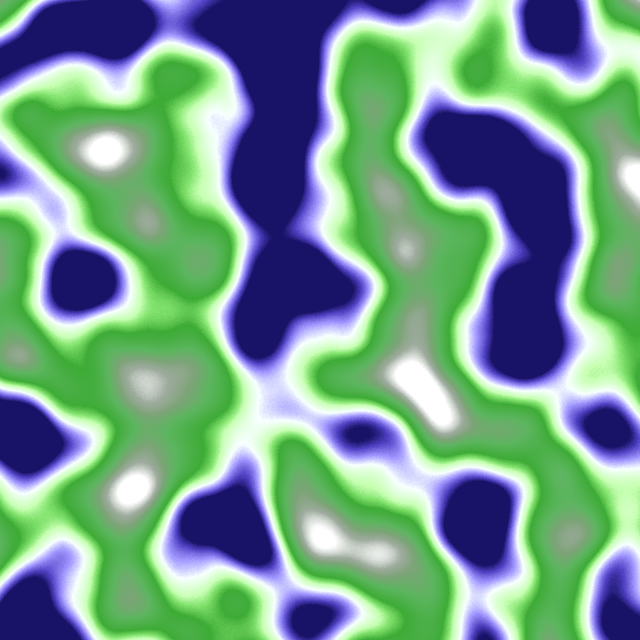
A WebGL 2 fragment shader for this texture:

```glsl
#version 300 es
precision highp float;
// Blotchy terrain-like colour field: two octaves of gradient noise form a
// height, faint grain roughens it, and a ramp runs from navy through violet,
// white and green up to grey and white peaks.

uniform vec2 u_resolution;
out vec4 fragColor;

// Two pseudo-random values in 0..1 per lattice point
vec2 hash22(vec2 p) {
    vec3 q = fract(p.xyx * vec3(0.1031, 0.1030, 0.0973));
    q += dot(q, q.yzx + 33.33);
    return fract((q.xx + q.yz) * q.zy);
}

// Projection of the offset on the unit gradient of a lattice point
float cornerSlope(vec2 corner, vec2 offset) {
    vec2 gradient = hash22(corner) * 2.0 - 1.0;
    return dot(gradient / max(length(gradient), 0.001), offset);
}

// Gradient noise with quintic fading, centred on zero
float gradientNoise(vec2 p) {
    vec2 cell = floor(p);
    vec2 f = p - cell;
    vec2 fade = f * f * f * (f * (f * 6.0 - 15.0) + 10.0);
    vec2 e = vec2(0.0, 1.0);
    float low = mix(cornerSlope(cell, f), cornerSlope(cell + e.yx, f - e.yx), fade.x);
    float high = mix(cornerSlope(cell + e.xy, f - e.xy), cornerSlope(cell + e.yy, f - e.yy), fade.x);
    return mix(low, high, fade.y);
}

// Straight ramp from 0 at a to 1 at b
float linearStep(float a, float b, float x) {
    return clamp((x - a) / (b - a), 0.0, 1.0);
}

vec3 heightColour(float h) {
    vec3 c = vec3(0.095, 0.075, 0.40);                                       // navy
    c = mix(c, vec3(0.31, 0.25, 0.76), linearStep(-0.212, -0.170, h));       // violet
    c = mix(c, vec3(0.63, 0.59, 1.00), linearStep(-0.170, -0.116, h));       // lavender
    c = mix(c, vec3(0.97, 1.00, 1.00), linearStep(-0.116, -0.062, h));       // white
    c = mix(c, vec3(0.78, 1.00, 0.70), linearStep(-0.062, 0.010, h));        // pale green
    c = mix(c, vec3(0.51, 0.89, 0.43), linearStep(0.010, 0.046, h));         // bright green
    c = mix(c, vec3(0.24, 0.67, 0.21), linearStep(0.046, 0.100, h));         // deep green
    c = mix(c, vec3(0.36, 0.71, 0.37), linearStep(0.100, 0.220, h));         // mid green
    c = mix(c, vec3(0.49, 0.64, 0.47), linearStep(0.220, 0.300, h));         // grey green
    c = mix(c, vec3(0.62, 0.67, 0.62), linearStep(0.300, 0.360, h));         // grey
    return mix(c, vec3(1.0), linearStep(0.360, 0.435, h));                   // peaks
}

void main() {
    vec2 uv = gl_FragCoord.xy / min(u_resolution.x, u_resolution.y);

    // Broad shapes plus a softer, finer octave on a shifted lattice
    float height = 0.9 * gradientNoise(uv * 5.1 + vec2(17.3, 41.6));
    height += 0.29 * gradientNoise(uv * 10.2 + vec2(73.8, 29.1)) + 0.01;

    // Fine grain in cells of 1/512 of the canvas
    height += 0.006 * (hash22(floor(uv * 512.0) + 7.0).x - 0.5);

    fragColor = vec4(heightColour(height), 1.0);
}
```
